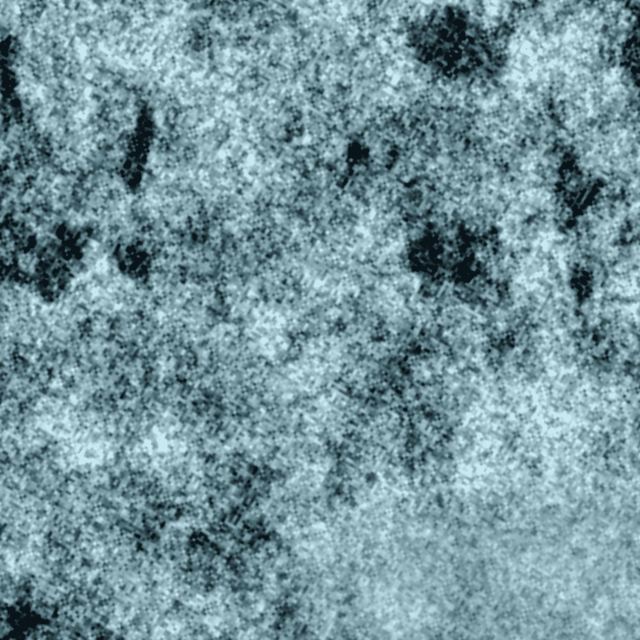
A WebGL 2 fragment shader for this texture:

```glsl
#version 300 es
precision highp float;
// Weathered blue-grey plaster: pale mottled ground, ragged dark stains stretched
// downwards, faint vertical streaks and a crisp fine grain. Layers of value noise
// are summed into one tone, which is then coloured by a shadow-to-light ramp.

uniform vec2 u_resolution;
out vec4 fragColor;

const vec3 SHADOW = vec3(0.03, 0.08, 0.10);
const vec3 MIDDLE = vec3(0.30, 0.425, 0.46);
const vec3 LIGHT = vec3(0.62, 0.75, 0.78);

// Integer hash of a lattice cell, from -1 to 1
float hash(ivec2 cell) {
    uvec2 q = uvec2(cell) * uvec2(1597u, 7919u);
    uint h = (q.x ^ (q.y << 7)) * 747796u + q.y * 2891u;
    h = (h ^ (h >> 15)) * 73939133u;
    h = (h ^ (h >> 13)) * 19349663u;
    h ^= h >> 16;
    return float(h & 65535u) / 32767.5 - 1.0;
}

// Smooth value noise, from -1 to 1
float noise(vec2 p) {
    ivec2 cell = ivec2(floor(p));
    vec2 f = fract(p);
    f = f * f * (3.0 - 2.0 * f);
    float low = mix(hash(cell), hash(cell + ivec2(1, 0)), f.x);
    float high = mix(hash(cell + ivec2(0, 1)), hash(cell + ivec2(1, 1)), f.x);
    return mix(low, high, f.y);
}

// Sum of octaves, each turned a little to hide the lattice
float layeredNoise(vec2 p, int octaves, float gain) {
    const mat2 turn = mat2(0.921, 0.389, -0.389, 0.921);
    float sum = 0.0;
    float weight = 1.0;
    for (int i = 0; i < octaves; i++) {
        sum += weight * noise(p);
        p = turn * p * 2.07 + 17.3;
        weight *= gain;
    }
    return sum;
}

// Ragged stains, 0 on bare ground and 1 in their cores
float stains(vec2 p) {
    float field = layeredNoise(p * vec2(9.0, 6.5) + 41.0, 4, 0.55);
    return smoothstep(0.38, 1.0, field);
}

// Two sizes of grain, the finer one the stronger
float grain(vec2 p) {
    const mat2 tilt = mat2(0.87, 0.5, -0.5, 0.87);
    return 0.85 * noise(p * vec2(115.0, 100.0)) + noise(tilt * p * 205.0 + 9.0);
}

// Smoother, cleaner ground towards the lower right
float calmArea(vec2 p) {
    float edge = p.y + 0.07 * layeredNoise(p * 7.0 + 5.0, 3, 0.6);
    return (1.0 - smoothstep(0.08, 0.36, edge)) * smoothstep(0.3, 0.65, p.x);
}

// Tone 0 is shadow, 1 is light, above 1 is highlight
vec3 ramp(float tone) {
    vec3 dark = mix(SHADOW, MIDDLE, clamp(tone * 2.0, 0.0, 1.0));
    return dark + (LIGHT - MIDDLE) * max(tone * 2.0 - 1.0, 0.0);
}

void main() {
    vec2 uv = gl_FragCoord.xy / u_resolution;
    vec2 warp = vec2(noise(uv * 24.0 + 3.0), noise(uv * 24.0 + 63.0));
    vec2 p = uv + 0.009 * warp;
    float calm = calmArea(uv);

    // Layers of tone around a zero mean
    float mottling = layeredNoise(p * vec2(8.0, 6.5), 4, 0.87);
    float streaks = noise(p * vec2(46.0, 5.0) + 80.0);
    float value = 0.2 + 0.3 * (uv.x - 0.5) + 0.25 * calm;
    value += 0.72 * mottling * (1.0 - 0.5 * calm);
    value += 0.22 * streaks * (1.0 - calm);
    value += 1.05 * grain(uv) * (1.0 - 0.4 * calm);
    value -= 2.1 * stains(p) * (1.0 - 0.85 * calm);

    // Highlights are compressed more than shadows
    float tone = 0.73 + 0.36 * min(value, 0.0) + 0.26 * max(value, 0.0);
    fragColor = vec4(ramp(clamp(tone, 0.0, 1.25)), 1.0);
}
```
